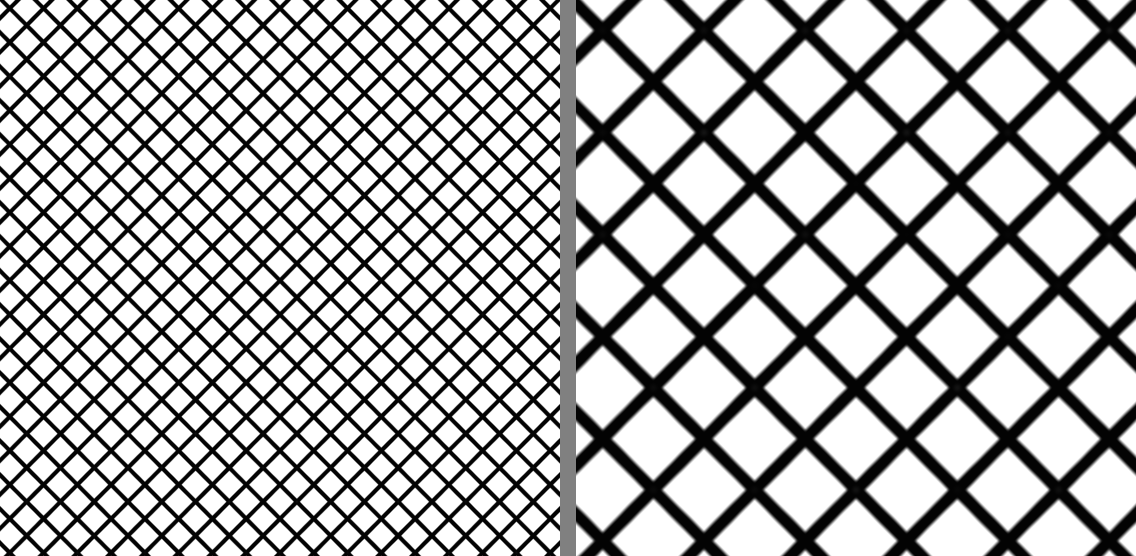
Left: the whole. Right: its middle third, enlarged.
Give the GLSL for this pattern, as a WebGL 2 fragment shader.

```glsl
#version 300 es
precision highp float;

uniform vec2 u_resolution;
out vec4 outColor;

const vec2 REPEATS = vec2(16.58, 16.34);   // diamonds across and down
const vec2 ANCHOR = vec2(0.5, 0.4954);     // canvas position of one crossing
const float HALF_WIDTH = 0.086;            // half line width, in line spacings
const float EDGE_SOFTNESS = 0.034;         // half width of the blurred edge
const float WIDTH_WOBBLE = 0.004;          // unevenness along a line
const float CROSSING_LIFT = 0.07;          // greying of some crossings
const vec3 PAPER = vec3(1.0);
const vec3 INK = vec3(0.012);

// Layered sines in -1..1
float wobble(vec2 p) {
    return 0.5 * sin(p.x * 5.3 + p.y * 2.1)
         + 0.3 * sin(p.y * 9.7 - p.x * 3.7)
         + 0.2 * sin(p.x * 17.9 + p.y * 13.3);
}

void main() {
    vec2 uv = gl_FragCoord.xy / u_resolution;
    vec2 grid = (uv - ANCHOR) * REPEATS;

    // Diagonal axes: a line lies at every whole number
    vec2 diagonal = vec2(grid.x + grid.y, grid.x - grid.y);
    vec2 nearest = floor(diagonal + 0.5);
    vec2 lineDistance = abs(diagonal - nearest);

    // Soft strokes, never sharper than one pixel
    float pixel = length(REPEATS / u_resolution);
    float soft = max(EDGE_SOFTNESS, 0.6 * pixel);
    float halfWidth = HALF_WIDTH + WIDTH_WOBBLE * wobble(diagonal);
    vec2 gap = smoothstep(halfWidth - soft, halfWidth + soft, lineDistance);
    float ink = 1.0 - gap.x * gap.y;

    // Slight greying at the heart of some crossings
    float heart = 1.0 - smoothstep(0.0, HALF_WIDTH, length(lineDistance));
    float lift = CROSSING_LIFT * heart * max(wobble(nearest * 1.7), 0.0);

    outColor = vec4(mix(PAPER, INK + lift, ink), 1.0);
}
```
